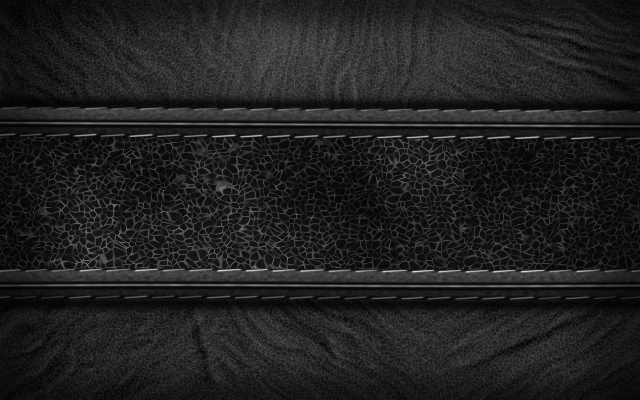
Write a WebGL 2 fragment shader that draws this texture.

```glsl
#version 300 es
precision highp float;
// Black leather: a pebbled central band between two piped, stitched seams,
// with creased hide above and below. Cellular grain, ridged gradient noise
// and Gaussian seam profiles make the relief; broad glows shade the panels.

#define TOP_SEAM 0.693
#define LOW_SEAM 0.286
#define SEAM_TILT 0.0055
#define STITCH_LENGTH 0.069
#define PEBBLE_SCALE 62.0
#define HIDE_SCALE 105.0
#define RIDGE_LIGHT 0.36
#define CREASE_DEPTH 0.13
#define TINT vec3(1.0, 1.0, 1.0)

uniform vec2 u_resolution;
out vec4 fragColor;

vec2 hash2(vec2 c) {
    c = vec2(dot(c, vec2(127.1, 311.7)), dot(c, vec2(269.5, 183.3)));
    return fract(sin(c) * 43758.5);
}

float corner(vec2 cell, vec2 offset, vec2 f) {
    return dot(hash2(cell + offset) * 2.0 - 1.0, f - offset);
}

// Gradient noise, about -0.7 to 0.7
float noise(vec2 p) {
    vec2 i = floor(p), f = fract(p), u = f * f * (3.0 - 2.0 * f);
    return mix(mix(corner(i, vec2(0, 0), f), corner(i, vec2(1, 0), f), u.x),
               mix(corner(i, vec2(0, 1), f), corner(i, vec2(1, 1), f), u.x), u.y);
}

float fbm(vec2 p) {
    float sum = 0.0, amp = 1.0;
    for (int i = 0; i < 4; i++) {
        sum += amp * noise(p);
        p = mat2(1.6, 1.2, -1.2, 1.6) * p + 7.3;
        amp *= 0.55;
    }
    return sum;
}

// Bright web between irregular cells
float cellRidges(vec2 p) {
    vec2 base = floor(p);
    float near = 9.0, second = 9.0;
    for (int y = -1; y <= 1; y++)
    for (int x = -1; x <= 1; x++) {
        vec2 cell = base + vec2(x, y);
        float d = length(cell + hash2(cell) - p);
        second = min(second, max(near, d));
        near = min(near, d);
    }
    return 1.0 - smoothstep(0.0, 0.3, second - near);
}

float bell(float d, float width) { return exp(-d * d / (width * width)); }

float glow(vec2 p, vec2 centre, vec2 size) {
    vec2 q = (p - centre) / size;
    return exp(-dot(q, q));
}

// Long wrinkles along an angle, lit on one side and dark on the other
float wrinkles(vec2 p, float angle, vec2 scale) {
    float c = cos(angle), s = sin(angle);
    vec2 q = vec2(c * p.x + s * p.y, c * p.y - s * p.x);
    q = q * scale + 0.9 * vec2(noise(p * 7.0), noise(p * 8.0 + 31.0));
    float h = abs(noise(q)) + 0.5 * abs(noise(q * 2.1 + 9.0));
    q += vec2(0.05, 0.18);
    return abs(noise(q)) + 0.5 * abs(noise(q * 2.1 + 9.0)) - h;
}

// A single tapered fold from a to b
float fold(vec2 p, vec2 a, vec2 b, float width) {
    vec2 ab = b - a;
    float t = clamp(dot(p - a, ab) / dot(ab, ab), 0.0, 1.0);
    float side = (ab.x * (p.y - a.y) - ab.y * (p.x - a.x)) / length(ab);
    side += 0.012 * noise(p * 16.0);
    return sin(3.1416 * t) * (0.6 * bell(side - width, width) - bell(side, width));
}

// Slightly slanted thread dashes
float stitches(float d, float x, float px) {
    float cell = x / STITCH_LENGTH + 0.12 * noise(vec2(x * 9.0, 3.0));
    float t = fract(cell);
    float dash = smoothstep(0.04, 0.12, t) * (1.0 - smoothstep(0.84, 0.95, t));
    float vary = 0.65 + 0.5 * hash2(vec2(floor(cell), 5.0)).x;
    return bell(d + (t - 0.5) * 0.005, max(0.0023, px * 0.8)) * (0.12 + 0.88 * dash) * vary;
}

// d grows downward from the bright welt
float seam(float d, vec2 p, float upperThread, float lowerThread, float px) {
    float rough = fbm(p * vec2(75.0, 120.0));
    float piping = smoothstep(-0.04, -0.034, d) * (1.0 - smoothstep(-0.013, -0.005, d));
    float lip = smoothstep(0.008, 0.013, d) * (1.0 - smoothstep(0.022, 0.029, d));
    float v = 0.025 + piping * (0.19 + 0.12 * rough + 0.05 * bell(d + 0.029, 0.009));
    v += lip * (0.085 + 0.07 * rough);
    v += bell(d, max(0.0028, px)) * (0.44 + 0.2 * noise(vec2(p.x * 30.0, 2.0)));
    v += upperThread * stitches(d + 0.038, p.x, px);
    return max(v, 0.0) + lowerThread * stitches(d - 0.030, p.x + 0.027, px);
}

void main() {
    float px = 1.0 / u_resolution.y;
    vec2 p = gl_FragCoord.xy * px;
    float wide = u_resolution.x * px;
    p.x *= 1.6 / wide;
    float topDown = TOP_SEAM - SEAM_TILT * p.x - p.y;
    float lowDown = LOW_SEAM + 0.0015 * sin(p.x * 4.0) - p.y;
    float cloud = fbm(p * 4.0);
    vec2 warp = vec2(noise(p * 23.0), noise(p * 23.0 + 40.0));

    // Pebbled centre band
    float web = cellRidges(p * vec2(0.9, 1.1) * PEBBLE_SCALE + warp * 1.4);
    float broken = clamp(0.55 + 1.0 * noise(p * 48.0) + 0.3 * cloud, 0.05, 1.2);
    float light = 0.75 + 0.3 * glow(p, vec2(0.3, 0.43), vec2(0.45, 0.2))
        + 0.3 * glow(p, vec2(1.04, 0.59), vec2(0.16, 0.08))
        + 0.25 * glow(p, vec2(1.46, 0.57), vec2(0.12, 0.12))
        - 0.25 * glow(p, vec2(0.86, 0.5), vec2(0.15, 0.1))
        - 0.3 * glow(p, vec2(1.27, 0.58), vec2(0.14, 0.12));
    float band = light * (0.07 + 0.05 * cloud + RIDGE_LIGHT * web * broken + 0.06 * noise(p * 130.0));

    // Creased outer hide: direction changes from left to right
    float upper = step(0.5, p.y);
    float left = 1.0 - smoothstep(0.35, 0.7, p.x);
    float right = smoothstep(0.95, 1.2, p.x);
    float crease = left * wrinkles(p, mix(0.7, -0.7, upper), vec2(7.0, 18.0))
        + right * wrinkles(p, mix(0.65, -0.35, upper), vec2(5.0, 22.0))
        + (1.0 - left - right) * wrinkles(p, mix(-0.6, 1.45, upper), vec2(5.0, 24.0));
    float fine = cellRidges(p * HIDE_SCALE + warp * 2.0) - 0.4;
    float hide = mix(0.145, 0.165, upper) + 0.05 * cloud
        + upper * (0.075 * glow(p, vec2(0.78, 0.87), vec2(0.35, 0.2)) - 0.05 * glow(p, vec2(0.15, 0.95), vec2(0.22, 0.2)))
        + (1.0 - upper) * 0.035 * glow(p, vec2(0.85, 0.14), vec2(0.6, 0.1));
    hide += CREASE_DEPTH * crease * 1.7 + 0.08 * fine + 0.09 * noise(p * 150.0);
    hide += 0.11 * fold(p, vec2(1.1, 0.05), vec2(1.55, 0.25), 0.011);
    hide += 0.09 * fold(p, vec2(0.47, 0.25), vec2(0.54, 0.0), 0.012);
    for (int i = 0; i < 4; i++) {
        float k = float(i);
        hide += 0.10 * fold(p, vec2(1.12 + 0.07 * k, 0.99 - 0.045 * k), vec2(1.68, 0.87 - 0.035 * k), 0.009);
    }
    hide *= 1.0 - 0.75 * max(bell(topDown + 0.048, 0.018), bell(lowDown - 0.046, 0.018));

    // Assemble panels and seams
    float inside = smoothstep(0.031, 0.035, topDown) * (1.0 - smoothstep(-0.043, -0.038, lowDown));
    float value = mix(hide, band, inside);
    float onTop = smoothstep(-0.043, -0.039, topDown) * (1.0 - smoothstep(0.032, 0.036, topDown));
    float onLow = smoothstep(-0.043, -0.039, lowDown) * (1.0 - smoothstep(0.032, 0.036, lowDown));
    value = mix(value, seam(topDown, p, 0.32, 0.6, px), onTop);
    value = mix(value, seam(lowDown, p + 0.013, 0.6, 0.32, px), onLow);

    // Darkened canvas edges
    float edgeX = min(p.x, 1.6 - p.x), edgeY = min(p.y, 1.0 - p.y);
    value *= (0.5 + 0.5 * smoothstep(0.0, 0.24, edgeX)) * (0.55 + 0.45 * smoothstep(0.0, 0.11, edgeY));
    fragColor = vec4(TINT * clamp(value, 0.0, 1.0), 1.0);
}
```
